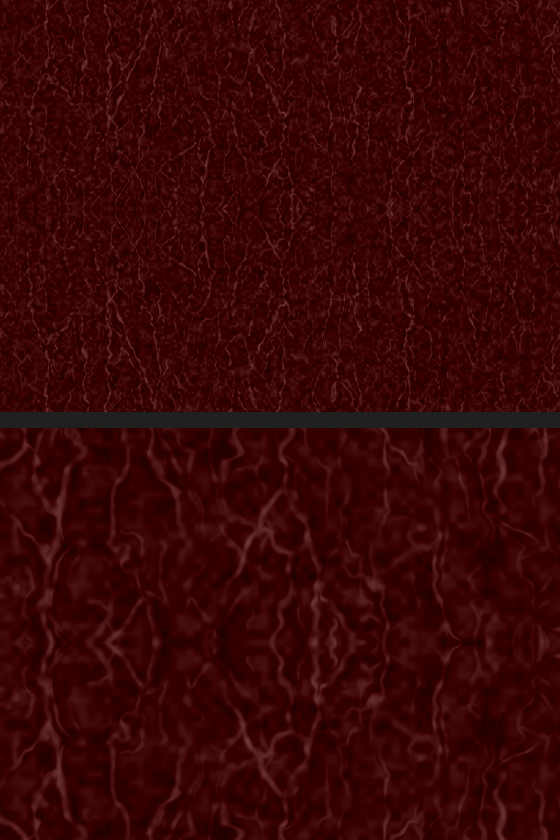
Top, the full canvas; bottom, a detail of the centre.
Give the GLSL for this texture, as a Shadertoy shader.

```glsl
// Dark red leather: upright creases over a fine pebbled grain, mirrored
// about the middle height. Creases are the borders of stretched cellular
// noise at three scales, bent by layered sines and broken up by soft noise.

#define BASE_RED 0.216
#define GRAIN_CONTRAST 0.105
#define GRAIN_SCALE 150.0
#define LONG_CELLS vec2(12.0, 4.2)
#define MEDIUM_CELLS vec2(22.0, 9.5)
#define FINE_CELLS vec2(40.0, 23.0)
#define CREASE_WIDTH 0.0040
#define CREASE_LIGHT 0.135
#define CREASE_SHADOW 0.028
#define MIRROR_HEIGHT 0.493

vec2 hash2(vec2 p) {
    vec2 q = vec2(dot(p, vec2(127.1, 311.7)), dot(p, vec2(269.5, 183.3)));
    return fract(sin(q) * 43758.55);
}

float softNoise(vec2 p) {
    vec2 cell = floor(p), f = fract(p);
    f = f * f * (3.0 - 2.0 * f);
    float low = mix(hash2(cell).x, hash2(cell + vec2(1, 0)).x, f.x);
    float high = mix(hash2(cell + vec2(0, 1)).x, hash2(cell + vec2(1, 1)).x, f.x);
    return mix(low, high, f.y);
}

// Bends straight cell borders into uneven, slightly jagged creases
vec2 wrinkle(vec2 p) {
    vec2 bend = 0.012 * sin(p.yx * vec2(9.0, 13.0) + 2.0 * sin(p * 7.0));
    bend += 0.0035 * sin(p.yx * vec2(47.0, 61.0) + 2.5 * sin(p * 31.0));
    float jag = softNoise(p * 65.0) - 0.5;
    float fray = softNoise(p * 130.0 + 40.0) - 0.5;
    return p + bend + vec2(0.011 * jag + 0.005 * fray, 0.006 * fray);
}

// x: distance to the nearest cell border in canvas units, y: its uprightness
vec2 cellBorder(vec2 p, vec2 cells, float seed) {
    vec2 q = p * cells + seed, cell = floor(q), f = fract(q);
    vec2 nearest = vec2(0.0);
    float best = 9.0;
    for (int j = -1; j <= 1; j++)
    for (int i = -1; i <= 1; i++) {
        vec2 offset = vec2(i, j);
        vec2 toPoint = offset + hash2(cell + offset) - f;
        float d = dot(toPoint, toPoint);
        if (d < best) { best = d; nearest = toPoint; }
    }
    vec2 border = vec2(9.0, 0.0);
    for (int j = -2; j <= 2; j++)
    for (int i = -2; i <= 2; i++) {
        vec2 offset = vec2(i, j);
        vec2 toPoint = offset + hash2(cell + offset) - f;
        vec2 across = toPoint - nearest;
        if (dot(across, across) > 0.0001) {
            vec2 normal = across * cells;
            float d = dot(0.5 * (toPoint + nearest), across) / length(normal);
            if (d < border.x) border = vec2(d, abs(normalize(normal).x));
        }
    }
    return border;
}

// x: lit ridge, y: soft shadow beside it
vec2 crease(vec2 p, vec2 cells, float seed, float width) {
    vec2 border = cellBorder(p, cells, seed);
    float pixel = 1.0 / iResolution.y;
    float ridge = 1.0 - smoothstep(0.15 * width, max(width, 1.2 * pixel), border.x);
    float shadow = smoothstep(0.6 * width, 1.3 * width, border.x)
                 * (1.0 - smoothstep(1.3 * width, 3.2 * width, border.x));
    float broken = smoothstep(0.2, 0.65, softNoise(p * cells * 1.7 + seed));
    float upright = mix(0.25, 1.0, smoothstep(0.25, 0.75, border.y));
    return vec2(ridge, shadow) * broken * upright;
}

void mainImage(out vec4 fragColor, in vec2 fragCoord) {
    vec2 p = fragCoord / iResolution.y;
    p.y = abs(p.y - MIRROR_HEIGHT);
    vec2 bent = wrinkle(p);

    // Creases from long and bold to short and faint
    vec2 longCrease = crease(bent, LONG_CELLS, 3.7, CREASE_WIDTH);
    vec2 mediumCrease = crease(bent, MEDIUM_CELLS, 21.3, 0.9 * CREASE_WIDTH);
    vec2 fineCrease = crease(bent, FINE_CELLS, 57.9, 0.75 * CREASE_WIDTH);
    float ridge = max(longCrease.x, max(0.85 * mediumCrease.x, 0.5 * fineCrease.x));
    float shadow = max(longCrease.y, max(mediumCrease.y, 0.6 * fineCrease.y));

    // Pebbled grain and slow changes of tone
    float speck = softNoise(p * GRAIN_SCALE) - 0.5;
    float pebble = softNoise(p * GRAIN_SCALE * 0.5 + 17.0) - 0.5;
    float drift = sin(p.x * 5.0 + 1.5 * sin(p.y * 4.0)) * sin(p.y * 6.0 + p.x * 3.0);

    float red = BASE_RED + GRAIN_CONTRAST * (speck + 0.7 * pebble) + 0.006 * drift;
    red += CREASE_LIGHT * ridge * (0.85 + 0.7 * speck) - CREASE_SHADOW * shadow;
    red = clamp(red, 0.13, 0.44);

    // Lit leather pales as it brightens; dark leather stays pure red
    float pale = max(red - 0.22, 0.0);
    fragColor = vec4(red, pale, pale, 1.0);
}
```
